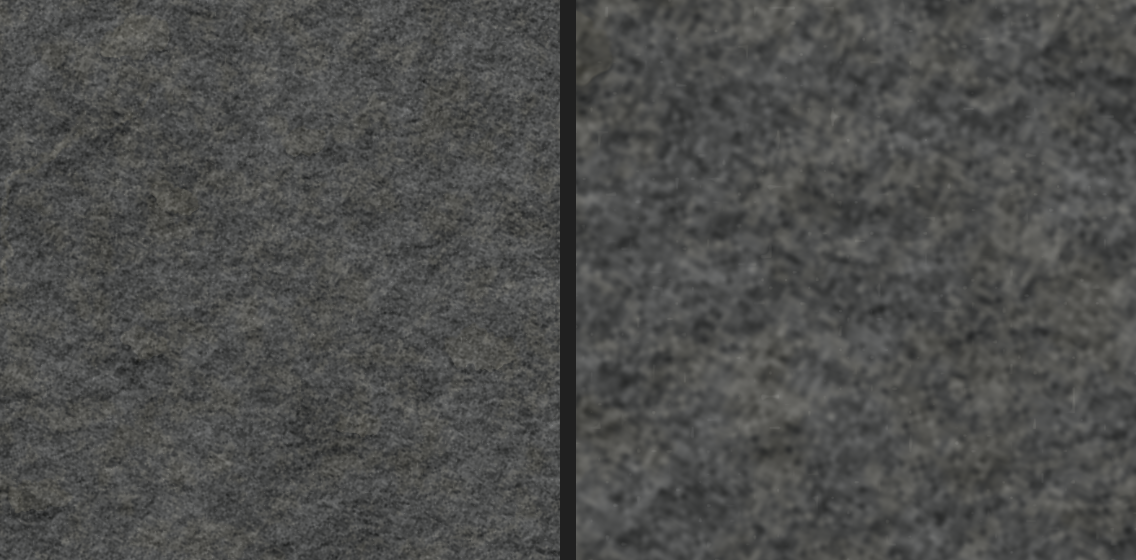
Left: the whole. Right: its middle third, enlarged.
Give the GLSL for this texture, as a Shadertoy shader.

```glsl
const vec3 STONE_GREY = vec3(0.297, 0.298, 0.294);
const vec3 COOL_TINT = vec3(-0.003, 0.000, 0.003);
const vec3 WARM_TINT = vec3(0.008, 0.004, -0.013);
const float PATCH_SCALE = 6.0;
const float CLUMP_SCALE = 25.0;
const float CRUMB_SCALE = 58.0;
const float GRAIN_SCALE = 240.0;
const float PATCH_CONTRAST = 0.075;
const float CLUMP_CONTRAST = 0.125;
const float RELIEF_CONTRAST = 0.30;
const float GRAIN_CONTRAST = 0.19;
const vec2 LIGHT_STEP = vec2(-0.002, 0.005);
const float BED_TILT = 0.22;
const float BED_STRETCH = 1.25;
const float WARP = 0.02;
const int CHIP_COUNT = 7;
const float CHIP_RADIUS = 0.032;
const float RIDGE_WIDTH = 0.009;

// Integer hash, two values in 0..1
vec2 hash2(vec2 cell) {
    uvec2 v = uvec2(ivec2(cell)) * 1664525u + 1013904223u;
    v.x += v.y * 1664525u;
    v.y += v.x * 1664525u;
    v ^= v >> 16u;
    v.x += v.y * 1664525u;
    v.y += v.x * 1664525u;
    v ^= v >> 16u;
    return vec2(v & 65535u) / 65535.0;
}

float valueNoise(vec2 p) {
    vec2 cell = floor(p);
    vec2 f = p - cell;
    f = f * f * (3.0 - 2.0 * f);
    float low = mix(hash2(cell).x, hash2(cell + vec2(1, 0)).x, f.x);
    float high = mix(hash2(cell + vec2(0, 1)).x, hash2(cell + vec2(1, 1)).x, f.x);
    return mix(low, high, f.y);
}

mat2 rotation(float angle) {
    float c = cos(angle), s = sin(angle);
    return mat2(c, s, -s, c);
}

float fbm(vec2 p, int octaves) {
    float sum = 0.0, weight = 0.5, total = 0.0;
    for (int i = 0; i < octaves; i++) {
        sum += weight * valueNoise(p);
        total += weight;
        weight *= 0.62;
        p = rotation(0.6) * p * 2.03 + 17.3;
    }
    return sum / total;
}

// Rounded crumbs around jittered cell points
float crumbs(vec2 p) {
    vec2 cell = floor(p);
    float nearest = 2.0;
    for (int y = -1; y <= 1; y++)
    for (int x = -1; x <= 1; x++) {
        vec2 c = cell + vec2(x, y);
        vec2 d = c + hash2(c) - p;
        nearest = min(nearest, dot(d, d));
    }
    return 1.0 - min(nearest, 1.0);
}

// Stretched bedding coordinates with a ragged warp
vec2 bedding(vec2 uv) {
    vec2 p = rotation(BED_TILT) * uv * vec2(1.0, BED_STRETCH);
    vec2 warp = vec2(fbm(uv * 26.0 + 31.0, 3), fbm(uv * 26.0 + 73.0, 3));
    return p + WARP * (warp - 0.5);
}

float surfaceHeight(vec2 uv) {
    vec2 p = bedding(uv);
    float domes = crumbs(p * CRUMB_SCALE) + 0.8 * crumbs(p * CRUMB_SCALE * 0.45 + 60.0);
    return fbm(p * CLUMP_SCALE, 4) + 0.13 * (domes - 1.35);
}

// Raised flakes: x is the face, y the shadow under the lower edge
vec2 chips(vec2 uv, vec2 ragged) {
    vec2 result = vec2(0.0);
    for (int i = 0; i < CHIP_COUNT; i++) {
        vec2 rnd = hash2(vec2(i, 41));
        vec2 d = rotation(0.7 * (rnd.x - 0.5)) * (uv - hash2(vec2(i, 12)) + ragged);
        float radius = CHIP_RADIUS * (0.55 + rnd.y);
        float face = length(d * vec2(0.7, 1.35)) - radius;
        float shade = length((d + vec2(0.0, 0.009)) * vec2(0.7, 1.35)) - radius;
        float inside = 1.0 - smoothstep(-0.003, 0.002, face);
        result.x = max(result.x, inside);
        result.y = max(result.y, (1.0 - smoothstep(-0.003, 0.004, shade)) * (1.0 - inside));
    }
    return result;
}

float segmentDistance(vec2 p, vec2 a, vec2 b) {
    vec2 ab = b - a;
    return length(p - a - ab * clamp(dot(p - a, ab) / dot(ab, ab), 0.0, 1.0));
}

void mainImage(out vec4 fragColor, in vec2 fragCoord) {
    vec2 uv = fragCoord / iResolution.y;

    // Broad patches, clumps and light from above
    float height = surfaceHeight(uv);
    float relief = height - surfaceHeight(uv + LIGHT_STEP);
    float tone = PATCH_CONTRAST * (fbm(bedding(uv) * PATCH_SCALE + 9.0, 3) - 0.5)
               + CLUMP_CONTRAST * (height - 0.5) + RELIEF_CONTRAST * relief;

    // Mineral grain with sparse bright specks
    float grain = 0.65 * valueNoise(rotation(0.5) * uv * GRAIN_SCALE + 700.0)
                + 0.35 * valueNoise(rotation(1.1) * uv * GRAIN_SCALE * 0.55 + 900.0);
    tone += GRAIN_CONTRAST * (grain - 0.5);
    tone += 0.05 * smoothstep(0.88, 1.0, valueNoise(uv * GRAIN_SCALE * 0.9 + 400.0));

    // Chipped flakes and a broken ridge
    vec2 ragged = 0.05 * (vec2(fbm(uv * 24.0 + 5.0, 4), fbm(uv * 24.0 + 88.0, 4)) - 0.5);
    vec2 flake = chips(uv, ragged);
    vec2 q = uv + ragged;
    vec2 corner = vec2(0.01, 0.68), crestEnd = vec2(0.27, 0.82);
    float ridgeDistance = min(segmentDistance(q, corner, crestEnd), segmentDistance(q, corner, vec2(0.015, 0.46)));
    float ridge = (1.0 - smoothstep(0.2, 1.0, ridgeDistance / RIDGE_WIDTH)) * smoothstep(0.25, 0.5, fbm(uv * 30.0, 2));
    float drop = 1.0 - smoothstep(0.0, 0.02, segmentDistance(q + vec2(-0.008, 0.018), corner, crestEnd));
    tone += 0.028 * flake.x - 0.05 * flake.y + 0.05 * ridge - 0.03 * drop * (1.0 - ridge);

    // Cool stone with warm weathering on raised parts
    float warmth = 0.7 * smoothstep(0.45, 0.75, fbm(uv * 22.0 + 120.0, 4) + 1.5 * tone);
    warmth = clamp(warmth + 0.6 * flake.x + 0.7 * ridge, 0.0, 1.0);
    vec3 color = STONE_GREY + tone + mix(COOL_TINT, WARM_TINT, warmth);
    fragColor = vec4(clamp(color, 0.0, 1.0), 1.0);
}
```
